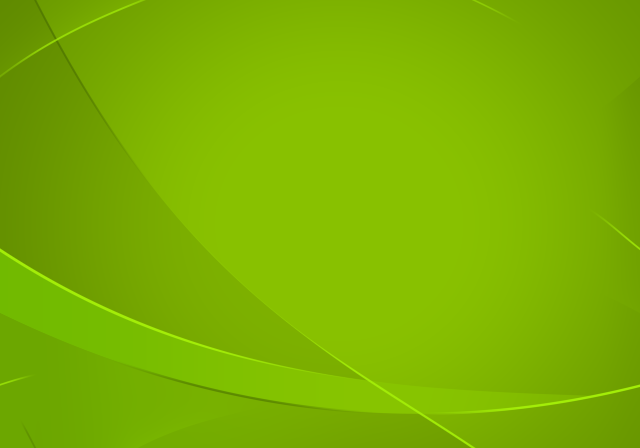
Reproduce this background procedurally as a Shadertoy shader.

```glsl
// Draws a lime green backdrop of sweeping translucent folds with lit and shaded rims.

const vec3 CENTER_GREEN = vec3(0.535, 0.757, 0.0);
const vec3 OUTER_GREEN  = vec3(0.405, 0.585, 0.0);
const vec3 BAND_LEFT    = vec3(0.445, 0.730, 0.0);
const vec3 BAND_RIGHT   = vec3(0.530, 0.770, 0.0);
const vec3 FLOOR_LEFT   = vec3(0.425, 0.655, 0.0);
const vec3 RIM_LIGHT    = vec3(0.640, 0.930, 0.03);
const vec3 RIM_DARK     = vec3(0.300, 0.450, 0.0);
const vec2 GLOW_CENTER  = vec2(0.53, 0.50);
const vec2 GLOW_SCALE   = vec2(1.0, 0.74);
const float WING_SHADE  = 0.915;

// Each fold: horizontal span, then four heights evenly spaced over it.
const vec2 WING_SPAN   = vec2(0.055, 0.74);
const vec4 WING        = vec4(1.0, 0.505, 0.214, 0.0);
const vec2 FULL_SPAN   = vec2(0.0, 1.0);
const vec4 BAND_TOP    = vec4(0.442, 0.221, 0.136, 0.113);
const vec4 BAND_BOTTOM = vec4(0.301, 0.130, 0.0765, 0.139);
const vec2 CORNER_SPAN = vec2(0.0, 0.224);
const vec4 CORNER      = vec4(0.829, 0.900, 0.955, 1.0);

// Cubic through four evenly spaced heights (forward differences).
float curveHeight(float x, vec2 span, vec4 h) {
    float t = 3.0 * (x - span.x) / (span.y - span.x);
    vec3 d1 = h.yzw - h.xyz;
    vec2 d2 = d1.yz - d1.xy;
    return h.x + t * (d1.x + (t - 1.0) * 0.5 * (d2.x + (t - 2.0) / 3.0 * (d2.y - d2.x)));
}

// Signed distance in canvas heights, positive above the curve.
float above(vec2 uv, vec2 span, vec4 h) {
    float stepX = 0.002;
    float y = curveHeight(uv.x, span, h);
    float rise = curveHeight(uv.x + stepX, span, h) - y;
    float slope = rise / stepX * iResolution.y / iResolution.x;
    return (uv.y - y) / sqrt(1.0 + slope * slope);
}

float fill(float d) {
    float px = 0.7 / iResolution.y;
    return smoothstep(-px, px, d);
}

float stroke(float d, float halfWidth) {
    float px = 0.7 / iResolution.y;
    return smoothstep(-px, px, halfWidth - abs(d));
}

// Rises from a to b, then falls from c to d.
float window(float x, float a, float b, float c, float d) {
    return smoothstep(a, b, x) * (1.0 - smoothstep(c, d, x));
}

void mainImage(out vec4 fragColor, in vec2 fragCoord) {
    vec2 uv = fragCoord / iResolution.xy;
    float x = uv.x;

    float wing   = above(uv, WING_SPAN, WING);
    float top    = above(uv, FULL_SPAN, BAND_TOP);
    float bottom = above(uv, FULL_SPAN, BAND_BOTTOM);
    float corner = above(uv, CORNER_SPAN, CORNER);

    // Radial glow and the darker wing on the left
    float r = length((uv - GLOW_CENTER) * GLOW_SCALE);
    vec3 color = mix(CENTER_GREEN, OUTER_GREEN, smoothstep(0.16, 0.68, r));
    color *= mix(WING_SHADE, 1.0, fill(wing));

    // Corner fold, brightest next to its rim
    color *= 1.0 + 0.07 * fill(corner) * exp(-max(corner, 0.0) * 14.0);

    // Soft shade under the right-hand fold
    float sideFold = above(uv, vec2(0.93, 1.0), vec4(0.749, 0.773, 0.800, 0.829));
    color *= 1.0 - 0.05 * fill(-sideFold) * smoothstep(0.93, 1.0, x) * exp(min(sideFold, 0.0) * 3.0);

    // Floor below the band
    vec3 floorColor = mix(FLOOR_LEFT, color, smoothstep(0.0, 0.65, x));
    floorColor *= 1.0 + 0.06 * window(x, 0.05, 0.22, 0.3, 0.6);
    float crease = above(uv, vec2(0.215, 0.405), vec4(0.0, 0.040, 0.068, 0.090));
    float creaseFade = window(x, 0.12, 0.22, 0.25, 0.42);
    floorColor *= 1.0 + 0.05 * creaseFade * fill(crease) * exp(-max(crease, 0.0) * 25.0);
    color = mix(color, floorColor, fill(-bottom) * fill(-top));

    // Bright band
    vec3 band = mix(BAND_LEFT, BAND_RIGHT, smoothstep(0.0, 0.6, x));
    band = mix(band, color, 0.55 * smoothstep(0.6, 0.95, x));
    color = mix(color, band, fill(-top) * fill(bottom));

    // Rims of the large folds
    float wingDark = stroke(wing, 0.0022) * (1.0 - smoothstep(0.09, 0.25, x));
    float wingLit  = stroke(wing, mix(0.0008, 0.0024, smoothstep(0.45, 0.6, x)));
    color = mix(color, RIM_DARK, 0.75 * wingDark);
    color = mix(color, RIM_LIGHT, wingLit * mix(0.25, 0.95, smoothstep(0.4, 0.57, x)) * smoothstep(0.2, 0.35, x));
    float topWidth = mix(0.0031, 0.0008, smoothstep(0.15, 0.6, x));
    color = mix(color, RIM_LIGHT, stroke(top, topWidth) * (1.0 - smoothstep(0.3, 0.65, x)));
    color = mix(color, RIM_DARK, 0.65 * stroke(bottom, 0.0026) * window(x, 0.16, 0.32, 0.4, 0.6));
    color = mix(color, RIM_LIGHT, stroke(bottom, 0.0027) * smoothstep(0.64, 0.82, x));
    color = mix(color, RIM_LIGHT, 0.75 * stroke(corner, 0.0021) * (0.35 + 0.65 * window(x, 0.0, 0.08, 0.18, 0.26)));

    // Short glints near the borders
    float upperGlint = above(uv, vec2(0.74, 0.81), vec4(1.0, 0.984, 0.967, 0.949));
    color = mix(color, RIM_LIGHT, 0.5 * stroke(upperGlint, 0.0018) * window(x, 0.70, 0.74, 0.75, 0.82));
    float rightGlint = above(uv, vec2(0.918, 1.0), vec4(0.535, 0.508, 0.476, 0.444));
    color = mix(color, RIM_LIGHT, 0.8 * stroke(rightGlint, 0.002) * smoothstep(0.915, 0.99, x));
    float lowGlint = above(uv, vec2(0.937, 1.0), vec4(0.346, 0.332, 0.317, 0.301));
    color *= 1.0 + 0.03 * fill(lowGlint) * exp(-max(lowGlint, 0.0) * 20.0) * smoothstep(0.93, 1.0, x);
    float leftGlint = above(uv, vec2(0.0, 0.059), vec4(0.141, 0.150, 0.158, 0.165));
    color = mix(color, RIM_LIGHT, 0.75 * stroke(leftGlint, 0.0019) * (1.0 - smoothstep(0.01, 0.06, x)));
    float leftNick = above(uv, vec2(0.03, 0.055), vec4(0.065, 0.045, 0.023, 0.0));
    color = mix(color, RIM_DARK, 0.4 * stroke(leftNick, 0.002) * window(x, 0.03, 0.045, 0.06, 0.07));

    fragColor = vec4(clamp(color, 0.0, 1.0), 1.0);
}
```
